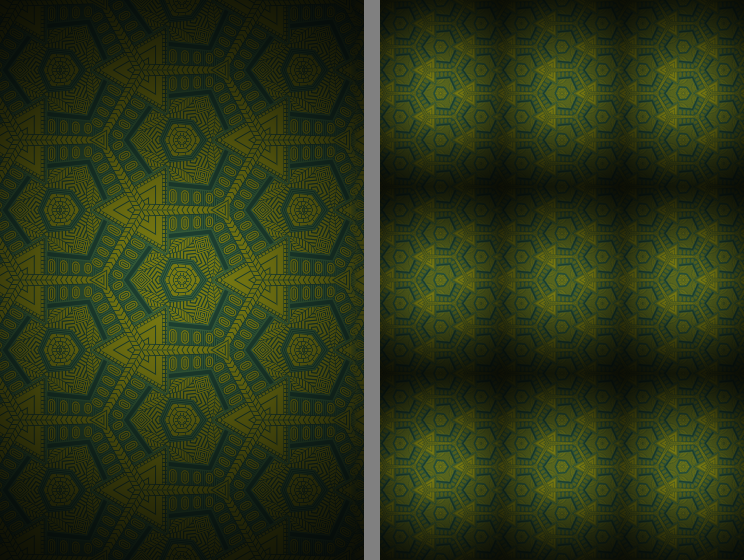
Left, the tile; right, the same tile 3 across and 3 down.
This pattern is drawn by a Shadertoy shader. Its source:

```glsl
const vec3 OLIVE = vec3(0.47, 0.47, 0.06);
const vec3 TEAL = vec3(0.21, 0.36, 0.22);
const vec3 DARK = vec3(0.11, 0.24, 0.18);
const float PI = 3.14159;
const float ROOT3 = 1.73205;

float soft;

float fill(float d) { return smoothstep(soft, -soft, d); }

// Thin lines at every multiple of the period
float rule(float x, float period, float halfWidth) {
    return fill(abs(fract(x / period + 0.5) - 0.5) * period - halfWidth);
}

// Hexagonal lattice folded to one mirror triangle: shield, triangle, star
vec2 fold(vec2 p) {
    vec2 cell = vec2(ROOT3, 1.0);
    vec2 a = p - cell * round(p / cell);
    vec2 b = p - cell * (floor(p / cell) + 0.5);
    vec2 q = dot(a, a) < dot(b, b) ? a : b;
    float angle = abs(mod(atan(q.y, q.x) + PI / 3.0, PI / 1.5) - PI / 3.0);
    return length(q) * vec2(cos(angle), sin(angle));
}

// Shield walls with concentric masonry inside
vec3 shield(vec3 col, vec2 p) {
    float d = dot(p, vec2(0.813, 0.583)) - 0.152;
    float r = mix(length(p), d + 0.152, 0.5);
    vec3 wall = mix(TEAL, DARK, rule(d, 0.014, 0.0035));
    float ring = floor(r / 0.03);
    float joint = rule(atan(p.y, p.x) + 0.26 * mod(ring, 2.0), 0.5236, 0.003 / max(r, 0.02));
    vec3 core = mix(OLIVE, DARK, max(rule(r, 0.03, 0.003), 0.8 * joint));
    wall = mix(wall, core, fill(d + 0.042));
    return mix(col, wall, fill(d));
}

// Slatted leaf rising from the triangle's tip
vec3 leaf(vec3 col, vec2 p) {
    vec2 axis = normalize(vec2(0.035, 0.28));
    vec2 q = p - vec2(0.217, 0.0);
    float along = dot(q, axis);
    float across = abs(dot(q, vec2(axis.y, -axis.x)));
    float d = across - 0.048 * sin(PI * clamp(along / 0.29, 0.0, 1.0));
    float slats = rule(along + across * 0.8, 0.026, 0.0035);
    vec3 body = mix(OLIVE, DARK, max(slats, fill(abs(across) - 0.002)));
    col = mix(col, DARK, fill(d - 0.005));
    return mix(col, body, fill(d));
}

// Ribs with nested capsules, set across the arm
vec3 ribs(float t, float e, float brace) {
    float x = mod(t - 0.18, 0.087) - 0.0435;
    float d = length(vec2(x, e - clamp(e, 0.072, brace - 0.06))) - 0.031;
    vec3 col = mix(TEAL, DARK, rule(x, 0.0145, 0.003));
    vec3 slot = mix(OLIVE, DARK, rule(d, 0.0155, 0.0032));
    return mix(col, slot, fill(d));
}

// Nested triangles with a laddered border
vec3 triangle(float t, float e) {
    vec3 col = mix(OLIVE, DARK, rule(t, 0.05, 0.0035));
    float ladder = max(rule(e, 0.028, 0.0035), fill(abs(t - 0.171) - 0.004));
    return mix(col, mix(OLIVE, DARK, ladder), fill(0.15 - t));
}

// Tapering arm with slanted joints on both sides of its spine
vec3 arm(vec3 col, float t, float e) {
    float halfWidth = mix(0.04, 0.022, t / 0.577);
    float spine = fill(e - 0.003) * fill(t - 0.24);
    float joints = rule(t - e * 0.6, 0.036, 0.0035);
    col = mix(col, DARK, fill(e - halfWidth - 0.006));
    return mix(col, mix(OLIVE, DARK, max(spine, joints)), fill(e - halfWidth));
}

vec3 ornament(vec2 uv) {
    vec2 p = fold(uv);
    // t runs from triangle to star, e is the distance from that edge
    float t = dot(p - vec2(0.57735, 0.0), vec2(-0.5, 0.866025));
    float e = 0.5 - dot(p, vec2(0.866025, 0.5));
    float s = dot(p, vec2(0.5, 0.866025));
    float c = abs(dot(p, vec2(0.866025, -0.5)));
    float brace = 0.185 - 0.1 * (t - 0.2);

    // Inset panels and diamonds around the shield
    vec3 col = mix(OLIVE, DARK, rule(min(t - 0.18, e - brace), 0.024, 0.0045));
    float diamond = abs(s - 0.29) + c * 1.1 - 0.085;
    col = mix(col, mix(OLIVE, DARK, rule(diamond, 0.021, 0.004)), fill(diamond));
    col = leaf(col, p);

    // Braced ribs
    col = mix(col, ribs(t, e, brace), fill(e - brace));
    float bar = max(abs(e - brace), 0.2 - t);
    col = mix(col, TEAL, fill(bar - 0.024));
    col = mix(col, DARK, fill(bar - 0.015));

    // Triangle, star, arm and shield
    col = mix(col, triangle(t, e), fill(t - 0.18));
    col = mix(col, TEAL, fill(abs(t - 0.187) - 0.007) * fill(e - 0.31));
    col = arm(col, t, e);
    float star = 0.57735 - s;
    col = mix(col, mix(OLIVE, DARK, rule(star, 0.02, 0.0035)), fill(star - 0.05));
    return shield(col, p);
}

void mainImage(out vec4 fragColor, in vec2 fragCoord) {
    vec2 st = fragCoord / iResolution.xy;
    vec2 span = vec2(1.5 * ROOT3, 4.0);
    vec2 uv = (st - 0.5) * span;
    soft = 0.6 * span.y / iResolution.y;

    // The half-row offset of the lattice blends into the opposite edge
    vec3 wrapped = ornament(uv - vec2(span.x, 0.0));
    vec3 col = mix(ornament(uv), wrapped, smoothstep(0.95, 1.0, st.x));

    // Shade towards the borders
    float radius = length(uv) / span.y;
    col *= exp(-6.5 * radius * radius);
    fragColor = vec4(col + vec3(0.006, 0.012, 0.012), 1.0);
}
```
